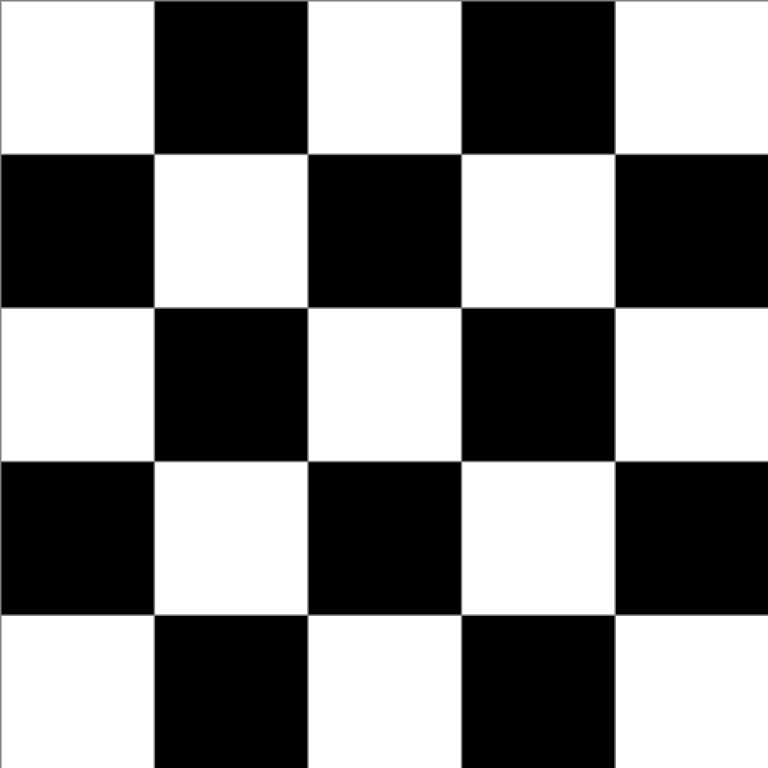
A three.js fragment shader for this pattern:

```glsl
// Black and white checkerboard, five squares each way, with hairline grey seams.
varying vec2 vUv;

// Coverage of the seams, centred on whole numbers, one per axis.
vec2 seamCoverage(vec2 p, float halfWidth) {
  vec2 distanceToSeam = abs(fract(p + 0.5) - 0.5);
  return clamp((halfWidth - distanceToSeam) / fwidth(p) + 0.5, 0.0, 1.0);
}

void main() {
  // Squares are counted from the top left; seams lie just inside each one.
  float halfSeam = 0.005;
  vec2 board = 5.0 * vec2(vUv.x, 1.0 - vUv.y) - halfSeam;

  // Alternating squares, white in the corners.
  vec2 square = floor(board);
  vec3 color = vec3(1.0 - mod(square.x + square.y, 2.0));

  // Grey seams along every square's left and top side.
  vec2 seam = seamCoverage(board, halfSeam);
  color = mix(color, vec3(0.5), max(seam.x, seam.y));

  gl_FragColor = vec4(color, 1.0);
}
```
